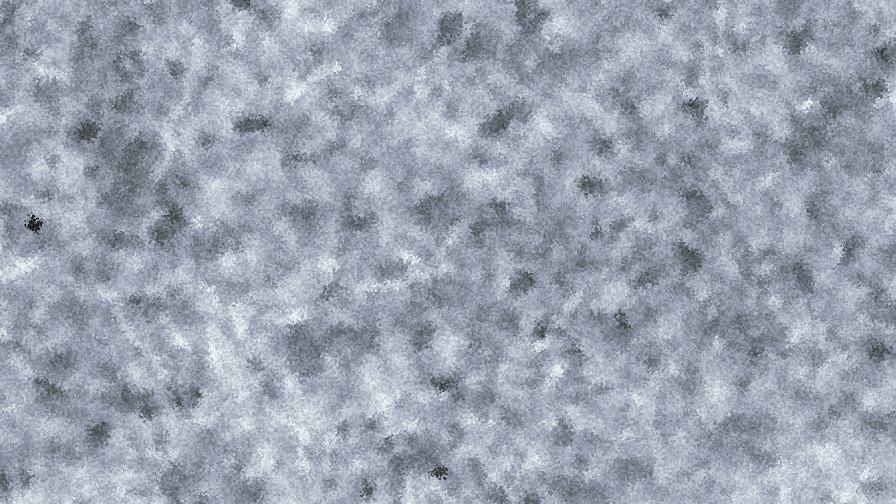
Reproduce this texture procedurally as a Shadertoy shader.

```glsl
// Frosted blue-grey stone: grainy mottling, dark patches, pale streaks and a few black pits.

vec2 hash2(vec2 p) {
    vec3 h = fract(p.xyx * vec3(0.1031, 0.1030, 0.0973));
    h += dot(h, h.yzx + 33.33);
    return fract((h.xx + h.yz) * h.zy);
}

float valueNoise(vec2 p) {
    vec2 cell = floor(p), f = fract(p);
    f = f * f * (3.0 - 2.0 * f);
    float low = mix(hash2(cell).x, hash2(cell + vec2(1, 0)).x, f.x);
    float high = mix(hash2(cell + vec2(0, 1)).x, hash2(cell + vec2(1, 1)).x, f.x);
    return mix(low, high, f.y);
}

// Random pair belonging to the nearest scattered cell centre.
vec2 cellularId(vec2 p) {
    vec2 base = floor(p), nearest = base;
    float best = 9.0;
    for (int y = -1; y <= 1; y++)
    for (int x = -1; x <= 1; x++) {
        vec2 cell = base + vec2(x, y);
        vec2 d = cell + hash2(cell) - p;
        if (dot(d, d) < best) {
            best = dot(d, d);
            nearest = cell;
        }
    }
    return hash2(nearest + 71.7);
}

// Soft-edged ellipses of random size and tilt; radius is in cells.
float scatterSpots(vec2 p, float chance, float radius, float seed) {
    vec2 base = floor(p);
    float cover = 0.0;
    for (int y = -1; y <= 1; y++)
    for (int x = -1; x <= 1; x++) {
        vec2 cell = base + vec2(x, y);
        vec2 shape = hash2(cell + seed + 13.0);
        vec2 pick = hash2(cell + seed + 37.0);
        vec2 d = p - cell - hash2(cell + seed);
        float angle = 6.283 * shape.x;
        vec2 axis = vec2(cos(angle), sin(angle));
        d = vec2(dot(d, axis), 1.5 * dot(d, vec2(-axis.y, axis.x)));
        float size = radius * mix(0.5, 1.2, shape.y);
        float spot = 1.0 - smoothstep(0.65 * size, 1.15 * size, length(d));
        cover = max(cover, spot * step(pick.x, chance) * mix(0.5, 1.0, pick.y));
    }
    return cover;
}

// Short strokes that lean either way from the vertical; width is in cells.
float scatterStreaks(vec2 p, float chance, float width, float seed) {
    vec2 base = floor(p);
    float cover = 0.0;
    for (int y = -1; y <= 1; y++)
    for (int x = -1; x <= 1; x++) {
        vec2 cell = base + vec2(x, y);
        vec2 shape = hash2(cell + seed + 19.0);
        vec2 pick = hash2(cell + seed + 53.0);
        vec2 d = p - cell - hash2(cell + seed);
        float lean = 2.6 * (shape.x - 0.5);
        vec2 axis = vec2(sin(lean), cos(lean));
        float reach = mix(0.15, 0.5, shape.y);
        d -= axis * clamp(dot(d, axis), -reach, reach);
        float stroke = 1.0 - smoothstep(0.3 * width, width, length(d));
        cover = max(cover, stroke * step(pick.x, chance) * mix(0.5, 1.0, pick.y));
    }
    return cover;
}

// Layered mottling centred on zero.
float mottle(vec2 p) {
    float sum = 0.10 * (valueNoise(p * 4.0) - 0.5);
    sum += 0.16 * (valueNoise(p * 9.0 + 17.0) - 0.5);
    sum += 0.22 * (valueNoise(p * 19.0 + 41.0) - 0.5);
    sum += 0.19 * (valueNoise(p * 38.0 + 83.0) - 0.5);
    return sum + 0.12 * (cellularId(p * 42.0).x - 0.5);
}

// Neutral at both ends, bluest in the middle tones.
vec3 stoneColour(float tone) {
    float warmth = 0.025 * smoothstep(0.1, 0.4, tone);
    float offset = (tone - 0.63) / 0.22;
    float blue = 0.07 * exp(-offset * offset);
    return vec3(tone - warmth, tone, tone + blue);
}

void mainImage(out vec4 fragColor, in vec2 fragCoord) {
    vec2 p = fragCoord / iResolution.y + 3.0;

    // Each grain looks through to a slightly displaced point.
    vec2 grain = cellularId(p * 230.0);
    vec2 q = p + 0.015 * (grain - 0.5);
    vec2 warp = vec2(valueNoise(q * 24.0), valueNoise(q * 24.0 + 59.0)) - 0.5;
    vec2 bent = q + 0.035 * warp;

    float tone = 0.65 + mottle(q);
    tone -= 0.19 * scatterSpots(bent * 10.0, 0.55, 0.38, 5.0);
    tone -= 0.10 * scatterSpots(bent * 19.0, 0.40, 0.36, 91.0);
    tone += 0.17 * scatterStreaks((q + 0.018 * warp) * 6.0, 0.55, 0.075, 29.0);
    tone += 0.13 * scatterStreaks(bent * 13.0, 0.40, 0.11, 67.0);

    // Sparkle, then the rare pits.
    float sparkle = cellularId(p * 250.0 + 31.0).y - 0.5;
    tone += 0.15 * sparkle;
    float pit = scatterSpots((q + 0.015 * warp) * 4.0, 0.30, 0.095, 47.0);
    tone = mix(tone, 0.13 + 0.08 * sparkle, min(1.0, 1.3 * pit));

    fragColor = vec4(clamp(stoneColour(clamp(tone, 0.05, 0.95)), 0.0, 1.0), 1.0);
}
```
